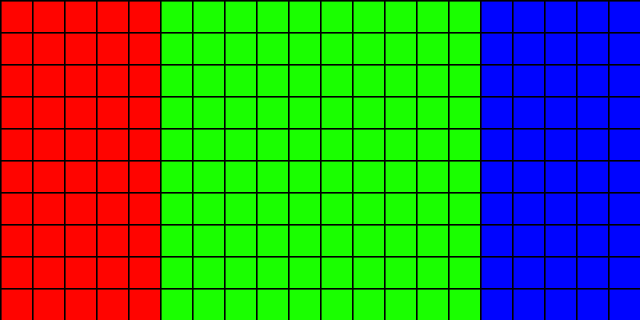
A Shadertoy shader for this pattern:

```glsl
const float ROWS = 10.0;
const float LINE_WIDTH = 0.05; // fraction of a cell

const vec3 RED = vec3(1.0, 0.015, 0.0);
const vec3 GREEN = vec3(0.1, 1.0, 0.0);
const vec3 BLUE = vec3(0.0, 0.015, 1.0);
const vec3 LINE_COLOR = vec3(0.0);

// Total line length from 0 to t, with one line at the start of each cell
vec2 lineIntegral(vec2 t, float width) {
    return floor(t) * width + min(fract(t), width);
}

// Box-filtered line coverage per axis
vec2 lineCoverage(vec2 p, float width, float pixel) {
    vec2 after = lineIntegral(p + 0.5 * pixel, width);
    vec2 before = lineIntegral(p - 0.5 * pixel, width);
    return (after - before) / pixel;
}

// Antialiased step to the right of an edge
float rightOf(float x, float edge, float pixel) {
    return clamp((x - edge) / pixel + 0.5, 0.0, 1.0);
}

// Three vertical colour bands
vec3 bandColor(float x, float firstEdge, float secondEdge, float pixel) {
    vec3 color = mix(RED, GREEN, rightOf(x, firstEdge, pixel));
    return mix(color, BLUE, rightOf(x, secondEdge, pixel));
}

void mainImage(out vec4 fragColor, in vec2 fragCoord) {
    // Cell units, measured from the top left corner
    float pixel = ROWS / iResolution.y;
    vec2 cell = vec2(fragCoord.x, iResolution.y - fragCoord.y) * pixel;
    float columns = iResolution.x * pixel;

    vec3 color = bandColor(cell.x, 0.25 * columns, 0.75 * columns, pixel);

    // Grid lines along the left and top of each cell
    vec2 open = 1.0 - lineCoverage(cell, LINE_WIDTH, pixel);
    color = mix(LINE_COLOR, color, open.x * open.y);

    fragColor = vec4(color, 1.0);
}
```
